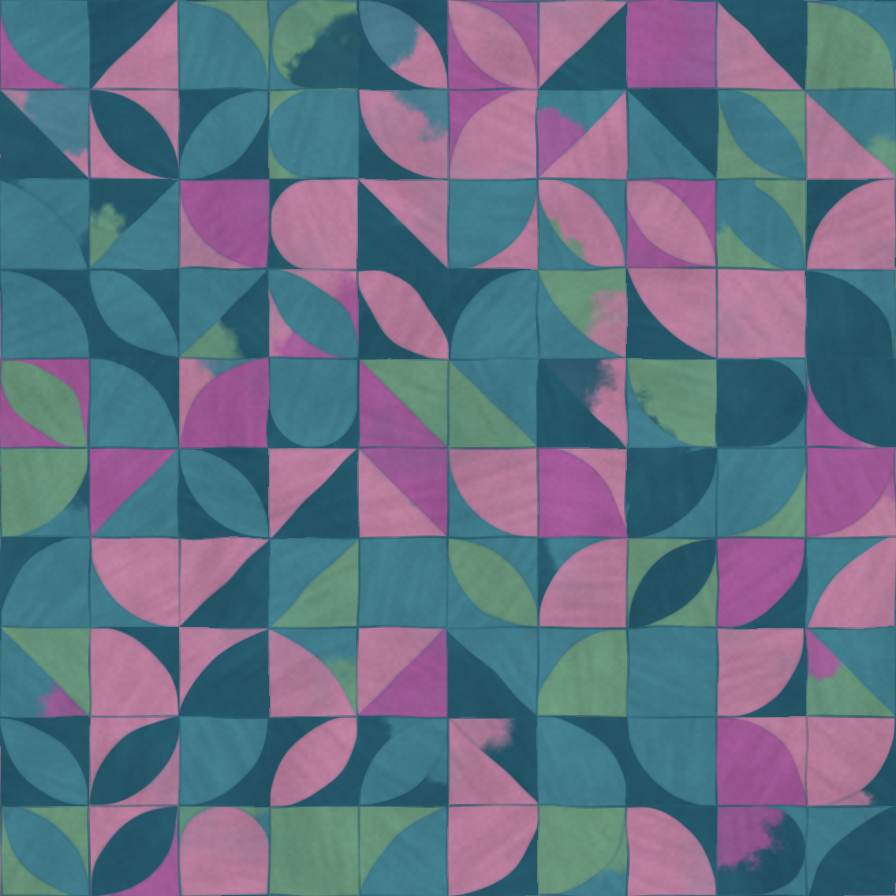
Reproduce this pattern procedurally as a Shadertoy shader.

```glsl
// A ten by ten patchwork of painted tiles: quarter discs, triangles, leaves and arches.
// Each cell hashes its shape, quarter turn and colours; noise bends the edges,
// smears a third colour into some tiles and adds brush streaks and canvas grain.

#define GRID 10.0
#define WOBBLE 0.045
#define EDGE 0.014
#define SEAM 0.012
#define SMEAR 0.45
#define GRAIN 0.045
#define TEAL vec3(0.25, 0.48, 0.54)
#define PINK vec3(0.71, 0.48, 0.60)
#define DARK vec3(0.14, 0.33, 0.40)
#define GREEN vec3(0.40, 0.57, 0.47)
#define PURPLE vec3(0.62, 0.34, 0.58)

float hash(vec2 p) {
    return fract(sin(dot(p, vec2(127.1, 311.7))) * 43758.5453);
}

float noise(vec2 p) {
    vec2 i = floor(p), f = fract(p);
    f = f * f * (3.0 - 2.0 * f);
    return mix(mix(hash(i), hash(i + vec2(1, 0)), f.x),
               mix(hash(i + vec2(0, 1)), hash(i + vec2(1, 1)), f.x), f.y);
}

float fbm(vec2 p) {
    float sum = 0.0, gain = 0.5;
    for (int i = 0; i < 4; i++) {
        sum += gain * noise(p);
        p = p * 2.03 + 17.3;
        gain *= 0.5;
    }
    return sum / 0.9375;
}

// Weighted palette; offsets of 0.3 to 0.7 always land on another colour.
vec3 paint(float h) {
    if (h < 0.28) return TEAL;
    if (h < 0.50) return PINK;
    if (h < 0.64) return GREEN;
    if (h < 0.86) return DARK;
    return PURPLE;
}

vec2 quarterTurns(vec2 p, float turns) {
    p -= 0.5;
    for (float k = 0.0; k < turns; k++) p = vec2(-p.y, p.x);
    return p + 0.5;
}

// Signed distance to the tile's motif, inside the unit cell.
float motif(vec2 p, float kind) {
    float disc = length(p) - 1.0;
    if (kind < 0.34) return disc;
    if (kind < 0.53) return (p.x + p.y - 1.0) * 0.7071;
    if (kind < 0.73) return max(disc, length(p - 1.0) - 1.0);
    if (kind < 0.83) return length(p + 0.5) - 1.5811;
    if (kind < 0.93) {
        vec2 q = p - 0.5;
        return length(vec2(q.x, max(q.y, 0.0))) - 0.49;
    }
    return 1.0;
}

void mainImage(out vec4 fragColor, in vec2 fragCoord) {
    vec2 uv = fragCoord / iResolution.y;
    float pixel = GRID / iResolution.y;

    // Hand-drawn grid
    vec2 bend = vec2(noise(uv * 23.0), noise(uv * 23.0 + 40.0)) - 0.5;
    vec2 g = uv * GRID + bend * 0.035;
    vec2 cell = floor(g), local = fract(g);
    float kind = hash(cell + 3.7), turns = floor(4.0 * hash(cell + 11.3));
    float tone = hash(cell + 23.9);
    float otherTone = fract(tone + 0.3 + 0.4 * hash(cell + 31.1));

    // Motif over ground
    vec2 p = quarterTurns(local, turns) + bend * WOBBLE;
    float d = motif(p, kind);
    float soft = max(pixel * 0.7, EDGE);
    float shape = 1.0 - smoothstep(-soft, soft, d);
    vec3 ground = paint(tone), top = paint(otherTone);

    // Third colour: a curved sweep with a dry, blurred edge
    vec3 accent = paint(fract(tone + 0.5 * hash(cell + 47.3) + 0.25));
    vec2 corner = vec2(step(0.5, hash(cell + 53.1)), step(0.5, hash(cell + 61.7)));
    float reach = mix(0.45, 0.85, hash(cell + 71.9));
    float rag = fbm(uv * 38.0 + cell * 5.1) - 0.5;
    float sweep = length(p - corner) - reach + rag * 0.55;
    float blur = mix(0.03, 0.16, noise(uv * 18.0 + 9.0));
    float smear = (1.0 - smoothstep(-blur, blur, sweep)) * step(hash(cell + 83.3), SMEAR);
    float overTop = step(0.55, hash(cell + 97.1));
    ground = mix(ground, accent, smear * (1.0 - overTop) * 0.92);
    top = mix(top, accent, smear * overTop * 0.92);
    vec3 col = mix(ground, top, shape);

    // Thin dark trace along the motif edge
    float trace = 1.0 - smoothstep(0.0, 0.03 + pixel, abs(d));
    col = mix(col, DARK, trace * 0.22 * noise(uv * 30.0 + 5.0));

    // Uneven seams between tiles
    vec2 border = min(local, 1.0 - local);
    float seam = 1.0 - smoothstep(SEAM - pixel * 0.5, SEAM + pixel, min(border.x, border.y));
    col = mix(col, DARK * 1.05, seam * mix(0.2, 0.85, noise(uv * 27.0 + 70.0)));

    // Brush streaks along a per-tile direction, cloudy wash, fine grain
    float angle = 6.2832 * hash(cell + 101.3);
    vec2 along = vec2(cos(angle), sin(angle));
    vec2 stroke = vec2(dot(uv, along) * 22.0, dot(uv, vec2(-along.y, along.x)) * 130.0);
    float streak = noise(stroke) - 0.5;
    float wash = fbm(uv * 16.0 + 30.0) - 0.5;
    float weave = noise(uv * 240.0) - 0.5;
    col *= 1.0 + streak * GRAIN * 1.6 + wash * 0.16 + weave * GRAIN;
    col = mix(col, TEAL, 0.12 * smoothstep(0.5, 0.8, fbm(uv * 14.0 + 80.0)));

    fragColor = vec4(clamp(col, 0.0, 1.0), 1.0);
}
```
